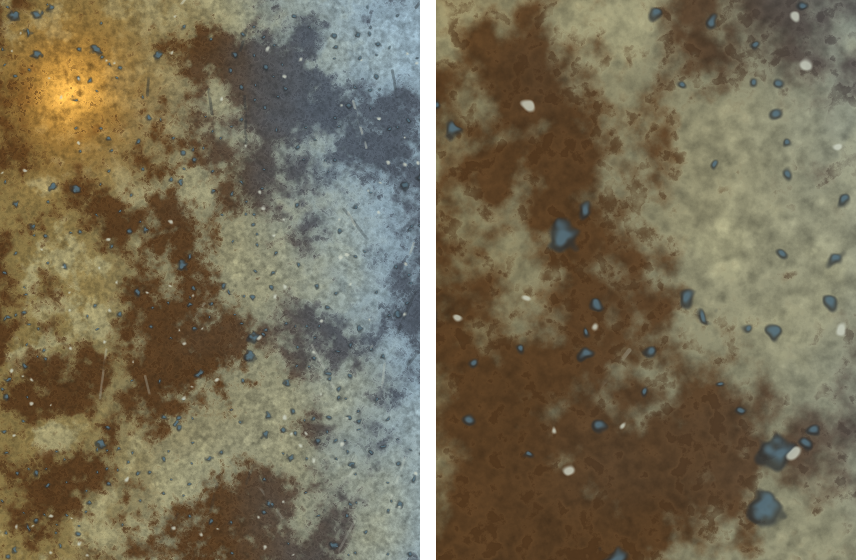
Left, the full canvas; right, a detail of the centre.
This texture is drawn by a WebGL 1 fragment shader. Its source:

```glsl
precision highp float;
// Weathered, stained metal sheet with rust blotches, blue-grey pits, flecks and scratches.
uniform vec2 u_resolution;

const vec3 WARM_TAN    = vec3(0.53, 0.46, 0.28);
const vec3 OLIVE       = vec3(0.56, 0.555, 0.45);
const vec3 COOL_LIGHT  = vec3(0.55, 0.64, 0.69);
const vec3 RUST        = vec3(0.31, 0.205, 0.11);
const vec3 SLATE_STAIN = vec3(0.29, 0.32, 0.36);
const vec3 AMBER       = vec3(0.58, 0.37, 0.12);
const vec3 GLOW        = vec3(0.98, 0.74, 0.34);
const vec3 PALE        = vec3(0.68, 0.67, 0.52);
const vec3 PIT_RIM     = vec3(0.17, 0.19, 0.20);
const vec3 PIT_CORE    = vec3(0.37, 0.49, 0.55);
const vec3 FLECK       = vec3(0.80, 0.82, 0.76);
const vec2 GLOW_CENTER = vec2(0.125, 0.835);
const float STAIN_LEVEL = 0.565;
const float STAIN_SOFT  = 0.085;
const float GRAIN       = 0.26;

float hash(vec2 p) {
  vec3 q = fract(vec3(p.xyx) * 0.1031);
  q += dot(q, q.yzx + 33.33);
  return fract((q.x + q.y) * q.z);
}

vec2 hash2(vec2 p) { return vec2(hash(p), hash(p + 57.3)); }

float noise(vec2 p) {
  vec2 i = floor(p), f = fract(p);
  f = f * f * (3.0 - 2.0 * f);
  return mix(mix(hash(i), hash(i + vec2(1, 0)), f.x),
             mix(hash(i + vec2(0, 1)), hash(i + vec2(1, 1)), f.x), f.y);
}

float fbm(vec2 p) {
  float sum = 0.0, amp = 0.5;
  for (int i = 0; i < 6; i++) {
    p = mat2(1.6, 1.2, -1.2, 1.6) * p + 11.7;
    sum += amp * noise(p);
    amp *= 0.52;
  }
  return sum;
}

float segment(vec2 p, vec2 a, vec2 b) {
  vec2 d = b - a;
  return length(p - a - d * clamp(dot(p - a, d) / dot(d, d), 0.0, 1.0));
}

// Roundish dots in a jittered grid: x is the body, y the inner core.
vec2 specks(vec2 p, float cells, float share, float radius, float seed) {
  vec2 g = p * cells, id = floor(g), mask = vec2(0.0);
  float soft = 0.035 + cells / u_resolution.y;
  vec2 warp = radius * 0.7 * (vec2(noise(p * 170.0), noise(p * 170.0 + 31.0)) - 0.5);
  for (int j = -1; j <= 1; j++)
  for (int i = -1; i <= 1; i++) {
    vec2 cell = id + vec2(i, j), key = cell + seed;
    vec2 q = g - cell - 0.2 - 0.6 * hash2(key) + warp;
    q.x += 0.6 * q.y * (hash(key + 3.1) - 0.5);
    q.y *= mix(0.8, 1.25, hash(key + 8.7));
    float crowd = smoothstep(0.25, 0.75, noise(cell / cells * 7.0 + seed));
    float present = step(hash(key + 19.9), share * (0.3 + 1.4 * crowd));
    float size = radius * mix(0.45, 1.0, pow(hash(key + 41.0), 2.0));
    float d = length(q);
    float core = length(q - size * vec2(0.1, 0.15));
    mask = max(mask, present * vec2(1.0 - smoothstep(size - soft, size + soft, d),
                                    1.0 - smoothstep(size * 0.25, size * 0.9, core)));
  }
  return mask;
}

// Scattered thin strokes, mostly steep.
float scratches(vec2 p, float seed, float width) {
  float mask = 0.0, soft = 1.0 / u_resolution.y;
  for (int i = 0; i < 14; i++) {
    vec2 key = vec2(float(i) * 3.7, seed), h = hash2(key);
    vec2 start = vec2(0.75 * sqrt(h.x), h.y);
    float tilt = 1.57 + 1.5 * (hash(key + 5.0) - 0.5);
    float span = mix(0.02, 0.09, hash(key + 9.0));
    float d = segment(p, start, start + span * vec2(cos(tilt), sin(tilt)));
    mask = max(mask, (1.0 - smoothstep(width, width + soft * 1.5, d)) * mix(0.4, 1.0, h.y));
  }
  return mask * smoothstep(0.25, 0.6, noise(p * 90.0));
}

void main() {
  vec2 p = gl_FragCoord.xy / u_resolution.y;
  float across = gl_FragCoord.x / u_resolution.x;
  float broad = fbm(p * 3.0 + 3.0), patchy = fbm(p * 7.0 + 40.0);
  float fine = fbm(p * 32.0), grit = fbm(p * 75.0 + 17.0);

  // Sheet: warm at the left, cool at the right and top right
  float cool = across + 0.2 * (p.y - 0.5) + 0.3 * (broad - 0.5);
  vec3 color = mix(WARM_TAN, OLIVE, smoothstep(0.1, 0.6, cool + 0.3 * (0.5 - p.y)));
  color = mix(color, COOL_LIGHT, smoothstep(0.55, 1.0, cool));
  color = mix(color, PALE, 0.65 * smoothstep(0.54, 0.7, 1.0 - patchy + 0.3 * (fine - 0.5)) * (1.0 - across));

  // Ragged stains, gathered along a diagonal band near the top
  float band = segment(p, vec2(0.31, 0.97), vec2(0.68, 0.78));
  float field = 0.55 * broad + 0.45 * patchy + 0.3 * (fine - 0.5) + 0.12 * exp(-band * band / 0.004);
  float stain = smoothstep(STAIN_LEVEL - STAIN_SOFT, STAIN_LEVEL + STAIN_SOFT, field);
  vec3 stainColor = mix(RUST, SLATE_STAIN, smoothstep(0.45, 0.9, cool));
  color = mix(color, stainColor, 0.9 * stain);

  // Amber reflection
  vec2 toGlow = p - GLOW_CENTER;
  float reach = dot(toGlow, toGlow);
  color = mix(color, AMBER, 0.65 * exp(-reach / 0.02) * (1.0 - 0.5 * stain));
  color = mix(color, GLOW, exp(-reach / 0.0045) * smoothstep(0.1, 0.6, fine));

  // Grain and small dark mottles, denser near the stains
  color *= 1.0 + 2.0 * GRAIN * (grit - 0.5) + GRAIN * (fine - 0.5);
  float mottle = smoothstep(0.57, 0.72, grit) * smoothstep(0.42, 0.58, field);
  color = mix(color, 0.8 * stainColor, 0.55 * mottle);

  // Pits, flecks and scratches
  vec2 pits = max(specks(p, 26.0, 0.12, 0.27, 5.0), specks(p, 54.0, 0.14, 0.27, 71.0));
  color = mix(color, PIT_RIM, 0.7 * pits.x);
  color = mix(color, PIT_CORE, 0.7 * pits.y);
  color = mix(color, PIT_RIM, 0.45 * scratches(p, 23.0, 0.0012));
  color = mix(color, FLECK, 0.5 * scratches(p, 88.0, 0.0008));
  color = mix(color, FLECK, 0.8 * specks(p, 60.0, 0.035, 0.22, 133.0).x);
  gl_FragColor = vec4(color, 1.0);
}
```
